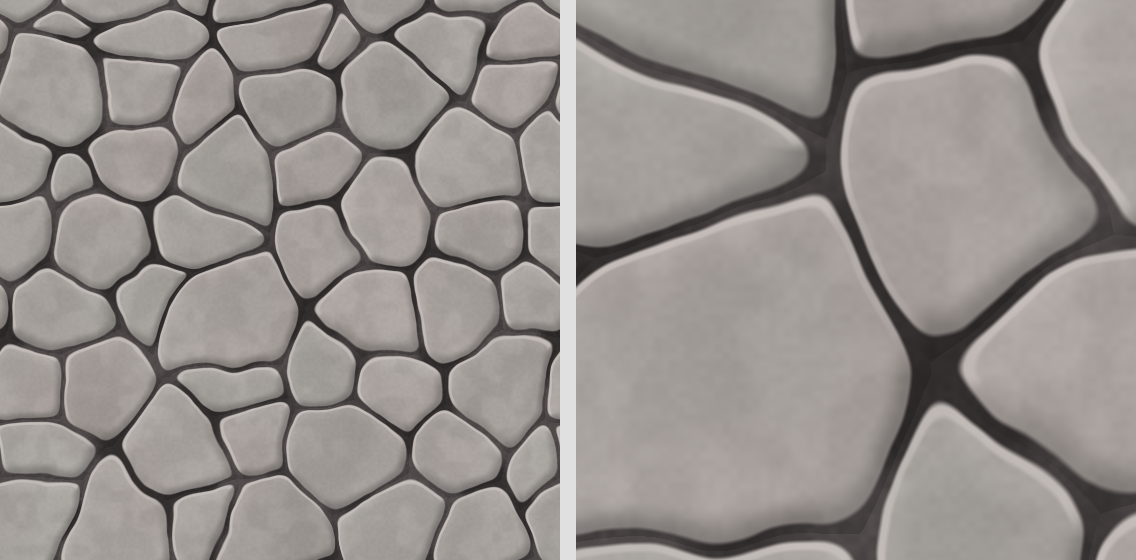
Left: the whole. Right: its middle third, enlarged.
A WebGL 1 fragment shader for this texture:

```glsl
precision highp float;
uniform vec2 u_resolution;

vec3 hash3(vec2 p) {
  vec3 q = fract(vec3(p.xyx) * vec3(0.1031, 0.1030, 0.0973));
  q += dot(q, q.yxz + 33.33);
  return fract((q.xxy + q.yzz) * q.zyx);
}

// Value noise that wraps after `repeats` cells
vec2 noise(vec2 p, float repeats) {
  p *= repeats;
  vec2 i = floor(p), f = fract(p);
  f = f * f * (3.0 - 2.0 * f);
  vec2 a = hash3(mod(i, repeats) + repeats).xy;
  vec2 b = hash3(mod(i + vec2(1.0, 0.0), repeats) + repeats).xy;
  vec2 c = hash3(mod(i + vec2(0.0, 1.0), repeats) + repeats).xy;
  vec2 d = hash3(mod(i + 1.0, repeats) + repeats).xy;
  return mix(mix(a, b, f.x), mix(c, d, f.x), f.y);
}

// Stone centre in xy, size weight in z; rows are staggered like masonry
vec3 stoneSeed(vec2 cell, vec2 grid) {
  vec3 h = hash3(mod(cell, grid) + 17.0);
  vec2 jitter = 0.12 + 0.76 * h.xy;
  jitter.x += 0.5 * mod(cell.y, 2.0) - 0.25;
  return vec3((cell + jitter) / grid, 0.0095 * h.z);
}

void main() {
  vec2 uv = gl_FragCoord.xy / u_resolution;
  vec2 grid = vec2(6.0, 8.0);

  // Bend the outlines
  vec2 p = uv + 0.036 * (noise(uv, 9.0) - 0.5) + 0.009 * (noise(uv, 24.0) - 0.5);

  // Find the stone that owns this point
  vec2 home = floor(p * grid), owner = home;
  vec3 stone = vec3(0.0);
  float nearest = 9.0;
  for (int y = -2; y <= 2; y++) {
    for (int x = -2; x <= 2; x++) {
      vec2 cell = home + vec2(float(x), float(y));
      vec3 seed = stoneSeed(cell, grid);
      float power = dot(p - seed.xy, p - seed.xy) - seed.z;
      if (power < nearest) {
        nearest = power;
        owner = cell;
        stone = seed;
      }
    }
  }

  // Blend the distances to all borders for rounded corners
  float total = 0.0;
  vec2 outward = vec2(0.0001);
  for (int y = -2; y <= 2; y++) {
    for (int x = -2; x <= 2; x++) {
      if (x == 0 && y == 0) continue;
      vec3 seed = stoneSeed(owner + vec2(float(x), float(y)), grid);
      vec2 gap = seed.xy - stone.xy;
      float power = dot(p - seed.xy, p - seed.xy) - seed.z;
      float border = (power - nearest) / (2.0 * length(gap));
      float weight = exp(-border / 0.0075);
      total += weight;
      outward += weight * normalize(gap);
    }
  }
  float depth = -0.0075 * log(max(total, 1e-9)) - 0.0043;
  depth += 0.0016 * (noise(uv, 60.0).x - 0.5);
  float facing = dot(normalize(outward), normalize(vec2(-0.55, 0.83)));

  // Cloudy stone surface with fine grain
  vec2 broad = noise(uv, 11.0);
  float blotch = smoothstep(0.35, 0.65, 0.6 * noise(uv, 26.0).x + 0.4 * noise(uv, 53.0).y);
  float grain = noise(uv, 220.0).x - 0.5;
  vec3 tint = hash3(mod(owner, grid) + 71.0);
  float tone = 0.045 * (broad.x - 0.5) + 0.03 * (blotch - 0.5) + 0.022 * grain;
  vec3 face = vec3(0.645, 0.622, 0.606) + tone + 0.035 * (tint.x - 0.5);
  face += vec3(0.006, -0.004, -0.002) * (tint.y + broad.y - 1.0);

  // Soft shade on the lower right, crisp rim on the upper left
  float shade = smoothstep(-0.1, 0.7, -facing) * (1.0 - smoothstep(0.001, 0.018, depth));
  face *= 1.0 - 0.22 * shade;
  float glow = smoothstep(-0.2, 0.6, facing) * (1.0 - smoothstep(0.0, 0.026, depth));
  face += 0.035 * glow;
  float rim = smoothstep(-0.25, 0.35, facing) * (1.0 - smoothstep(0.0035, 0.0065, depth));
  rim *= 0.65 + 0.35 * noise(uv, 34.0).y;
  face = mix(face, vec3(0.775, 0.748, 0.735), rim);

  // Dark mortar, deepest in patches and under the stones
  float damp = smoothstep(0.4, 0.75, noise(uv, 14.0).y);
  vec3 mortar = mix(vec3(0.315, 0.292, 0.29), vec3(0.2, 0.182, 0.182), damp);
  mortar *= 1.0 - 0.15 * smoothstep(0.0, 0.8, -facing) + 0.12 * grain;

  float softness = max(0.0016, 0.8 / u_resolution.y);
  gl_FragColor = vec4(mix(mortar, face, smoothstep(-softness, softness, depth)), 1.0);
}
```
